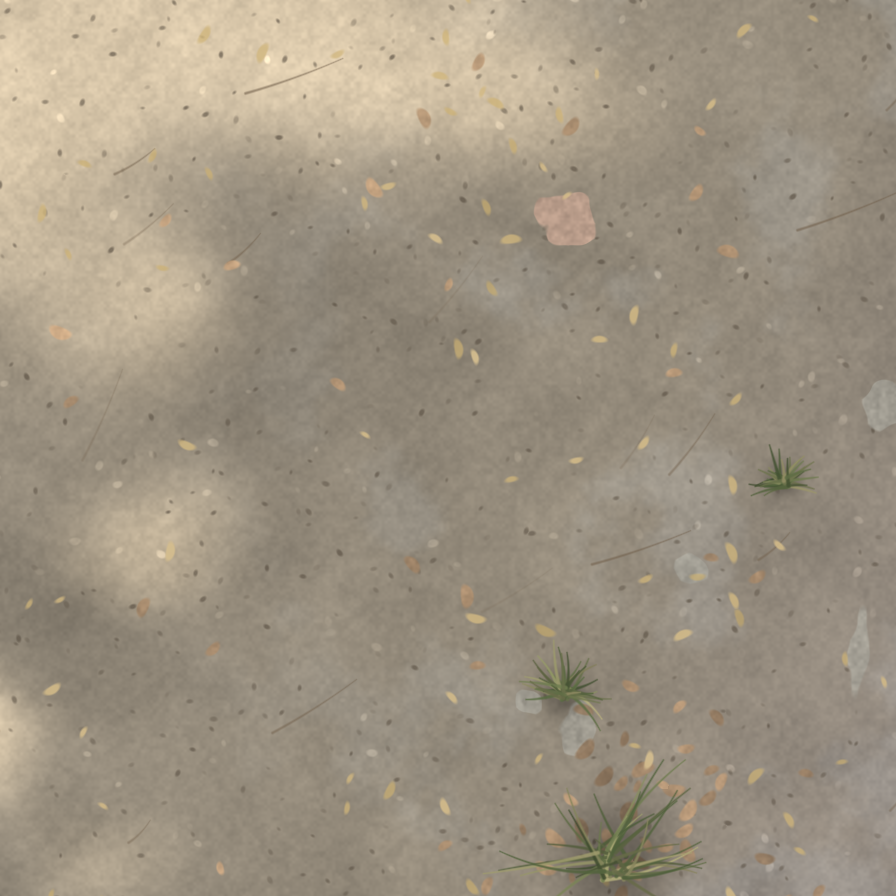
Give the GLSL for this texture, as a three.js fragment shader.

```glsl
// Trodden dry earth in dappled sunlight, with fallen leaflets, twigs, stones
// and grass tufts. Noise layers form the soil, soft spots form the light,
// and hashed cells or loops scatter the litter and blades.
varying vec2 vUv;

const vec3 SHADED_SOIL = vec3(0.575, 0.538, 0.477);
const vec3 SUNLIT_SOIL = vec3(0.855, 0.785, 0.670);
const vec3 GREY_DUST = vec3(0.635, 0.615, 0.575);
const vec3 DARK_CRUMB = vec3(0.34, 0.30, 0.25);
const vec3 LEAFLET = vec3(0.80, 0.68, 0.40);
const vec3 DEAD_LEAF = vec3(0.74, 0.60, 0.46);
const vec3 TWIG = vec3(0.44, 0.37, 0.29);
const vec3 GRASS = vec3(0.31, 0.38, 0.23);
const vec3 STRAW = vec3(0.69, 0.66, 0.47);
const vec3 PINK_STONE = vec3(0.71, 0.60, 0.53);
const vec3 GREY_STONE = vec3(0.66, 0.65, 0.61);
const vec2 BIG_TUFT = vec2(0.685, 0.035);
const float SOFT = 0.0014;
const float MOTTLE = 0.20;
const float GRAIN = 0.12;

float hash(vec2 p) {
  vec3 q = fract(vec3(p.xyx) * 0.1031);
  q += dot(q, q.yzx + 33.33);
  return fract((q.x + q.y) * q.z);
}

float noise(vec2 p) {
  vec2 i = floor(p), f = fract(p);
  f = f * f * (3.0 - 2.0 * f);
  return mix(mix(hash(i), hash(i + vec2(1, 0)), f.x),
             mix(hash(i + vec2(0, 1)), hash(i + vec2(1, 1)), f.x), f.y);
}

mat2 turn(float a) { return mat2(cos(a), sin(a), -sin(a), cos(a)); }

float fbm(vec2 p) {
  float sum = 0.0, weight = 0.5;
  for (int i = 0; i < 5; i++) {
    sum += weight * noise(p);
    p = turn(0.6) * p * 2.1 + 7.3;
    weight *= 0.5;
  }
  return sum;
}

float spot(vec2 p, vec2 centre, vec2 radius) {
  vec2 d = (p - centre) / radius;
  return exp(-dot(d, d));
}

float cover(float d) { return 1.0 - smoothstep(-SOFT, SOFT, d); }

// Sunlight falling through the canopy
float sunlight(vec2 p) {
  p += 0.07 * (vec2(fbm(p * 6.0), fbm(p * 6.0 + 40.0)) - 0.48);
  float sun = spot(p, vec2(0.30, 1.0), vec2(0.36, 0.17));
  sun += 0.75 * spot(p, vec2(0.0, 0.82), vec2(0.16, 0.24));
  sun += 0.60 * spot(p, vec2(0.17, 0.65), vec2(0.10, 0.09));
  sun += 0.75 * spot(p, vec2(0.18, 0.41), vec2(0.11, 0.085));
  sun += 0.85 * spot(p, vec2(0.0, 0.19), vec2(0.07, 0.08));
  sun += 0.45 * spot(p, vec2(0.12, 0.04), vec2(0.11, 0.06));
  sun += 0.45 * spot(p, vec2(0.55, 0.86), vec2(0.20, 0.09));
  return smoothstep(0.08, 1.0, sun);
}

// Turned ellipses in hashed cells: x = coverage, y = random tone
vec2 scatter(vec2 p, float cells, float share, float gather, vec2 size, float seed) {
  vec2 home = floor(p * cells), found = vec2(0.0);
  for (int y = -1; y <= 1; y++) for (int x = -1; x <= 1; x++) {
    vec2 id = home + vec2(x, y), key = id + seed;
    vec2 c = (id + vec2(hash(key), hash(key + 31.7))) / cells;
    float chance = share + gather * spot(c, BIG_TUFT + vec2(0.01, 0.06), vec2(0.12, 0.10));
    vec2 s = size * mix(0.55, 1.25, hash(key + 57.1));
    vec2 q = turn(6.28 * hash(key + 83.9)) * (p - c);
    q.y += 12.0 * q.x * q.x;
    float a = cover((length(q / s) - 1.0) * s.y) * step(hash(key + 11.3), chance);
    if (a > found.x) found = vec2(a, hash(key + 97.3));
  }
  return found;
}

// Angular stone with a roughened outline
float stone(vec2 p, vec2 centre, vec2 radius, float angle) {
  vec2 q = turn(angle) * (p - centre) / radius;
  float edge = max(length(q), 0.8 * (abs(q.x) + abs(q.y)));
  return cover((edge - 1.0 + 0.5 * (noise(p * 60.0) - 0.5)) * min(radius.x, radius.y));
}

// Tapering bent strand: coverage along a curve from its root
float strand(vec2 q, float angle, float len, float bend, float width) {
  q = turn(-angle) * q;
  float t = clamp(q.x / len, 0.0, 1.0);
  return cover(length(q - vec2(len * t, bend * t * t)) - width * (1.0 - 0.7 * t));
}

vec3 tuft(vec3 ground, vec2 p, vec2 root, float reach, float seed) {
  ground *= 1.0 - 0.32 * spot(p, root, vec2(reach * 0.45));
  for (int i = 0; i < 34; i++) {
    vec2 key = vec2(float(i), seed);
    float tone = hash(key + 5.1), len = reach * mix(0.35, 1.0, hash(key + 9.7));
    vec2 base = root + reach * 0.28 * (vec2(hash(key + 2.3), hash(key + 4.9)) - 0.5);
    float a = strand(p - base, mix(-0.7, 3.7, hash(key)), len,
                     len * 0.6 * (hash(key + 7.7) - 0.5), 0.0022);
    ground = mix(ground, mix(GRASS, STRAW, tone * tone) * (0.75 + 0.4 * hash(key + 3.3)), a * 0.85);
  }
  return ground;
}

void main() {
  vec2 p = vUv;
  // Soil, dust and shade
  float grain = 0.6 * noise(p * 150.0) + 0.4 * noise(p * 290.0 + 9.0) - 0.5;
  float streak = noise(turn(-0.75) * p * vec2(14.0, 95.0)) - 0.5;
  float dust = smoothstep(0.48, 0.70, fbm(p * 9.0 + 20.0)) * smoothstep(0.1, 0.6, p.x);
  vec3 color = mix(SHADED_SOIL, GREY_DUST, 0.6 * dust);
  color = mix(color, SUNLIT_SOIL, sunlight(p));
  color *= 1.0 + MOTTLE * (fbm(p * 13.0) - 0.48) + GRAIN * grain + 0.035 * streak;
  color *= 1.0 - 0.09 * spot(p, vec2(0.28, 0.58), vec2(0.16, 0.13))
               - 0.09 * spot(p, vec2(0.05, 0.32), vec2(0.13, 0.09));
  color.b += 0.02 * smoothstep(0.4, 1.0, p.x - 0.5 * p.y);

  // Crumbs, pale chips and stones
  vec2 crumb = scatter(p, 42.0, 0.24, 0.2, vec2(0.0034, 0.0022), 3.0);
  color = mix(color, DARK_CRUMB, crumb.x * mix(0.15, 0.65, crumb.y));
  vec2 chip = scatter(p, 30.0, 0.16, 0.1, vec2(0.005, 0.0035), 140.0);
  color = mix(color, color * 1.18, chip.x * chip.y);
  float rough = 0.94 + 0.22 * grain + 0.12 * noise(p * 45.0);
  color = mix(color, PINK_STONE * rough, stone(p, vec2(0.635, 0.755), vec2(0.036, 0.029), 0.4));
  float grey = stone(p, vec2(0.77, 0.365), vec2(0.021, 0.018), 0.3);
  grey = max(grey, stone(p, vec2(0.59, 0.217), vec2(0.016, 0.014), 0.8));
  grey = max(grey, stone(p, vec2(0.645, 0.188), vec2(0.019, 0.030), 0.3));
  grey = max(grey, stone(p, vec2(0.99, 0.55), vec2(0.025, 0.030), 0.5));
  grey = max(grey, stone(p, vec2(0.958, 0.27), vec2(0.011, 0.048), 0.1));
  color = mix(color, GREY_STONE * rough, 0.75 * grey);

  // Twigs, dead leaves and leaflets
  for (int i = 0; i < 16; i++) {
    vec2 key = vec2(float(i), 61.0), root = vec2(hash(key), hash(key + 8.1));
    float a = strand(p - root, mix(0.2, 1.2, hash(key + 2.7)), mix(0.03, 0.13, hash(key + 6.1)), 0.008, 0.0014);
    color = mix(color, TWIG, a * mix(0.15, 0.6, hash(key + 4.4)));
  }
  vec2 dead = scatter(p, 40.0, 0.012, 0.75, vec2(0.011, 0.006), 210.0);
  color = mix(color, DEAD_LEAF * mix(0.7, 1.12, dead.y) * rough, dead.x * 0.8);
  vec2 leaf = scatter(p, 19.0, 0.17, 0.35, vec2(0.0095, 0.0042), 320.0);
  color = mix(color, mix(LEAFLET, SUNLIT_SOIL, leaf.y * 0.6), leaf.x * mix(0.55, 0.95, leaf.y));

  // Grass
  color = tuft(color, p, BIG_TUFT, 0.13, 17.0);
  color = tuft(color, p, vec2(0.63, 0.225), 0.055, 29.0);
  color = tuft(color, p, vec2(0.875, 0.462), 0.042, 43.0);
  gl_FragColor = vec4(color, 1.0);
}
```
